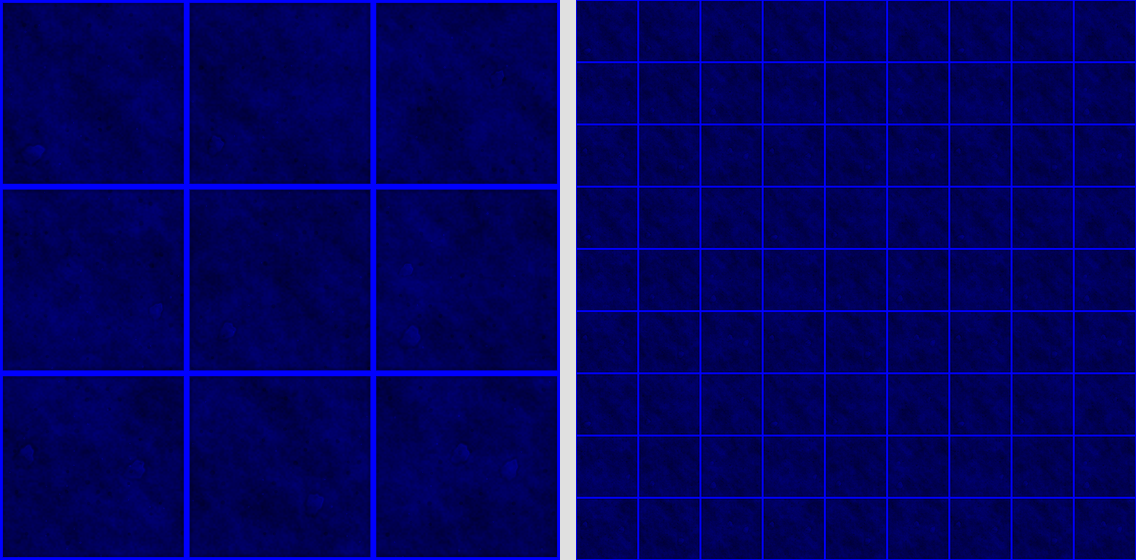
Left, the tile; right, the same tile 3 across and 3 down.
Reproduce this texture procedurally as a Shadertoy shader.

```glsl
// Dark blue stone tiles in a 3 by 3 grid with bright blue joints, diagonal mottling, pits and chips.

const float TILES = 3.0;
const float JOINT_HALF = 0.0156;      // half joint width, in tile units
const vec3 JOINT_COLOR = vec3(0.0, 0.0, 0.995);
const float STONE_BLUE = 0.343;       // mean blue level of the stone

float hash(vec2 p) {
    return fract(sin(dot(p, vec2(127.1, 311.7))) * 43758.5453);
}

vec2 hash2(vec2 p) {
    return vec2(hash(p), hash(p + vec2(37.3, 17.9)));
}

// Value noise centred on zero that wraps after a whole period
float noise(vec2 p, vec2 period) {
    vec2 cell = floor(p);
    vec2 f = fract(p);
    f = f * f * (3.0 - 2.0 * f);
    vec2 a = mod(cell, period);
    vec2 b = mod(cell + 1.0, period);
    float low = mix(hash(a), hash(vec2(b.x, a.y)), f.x);
    float high = mix(hash(vec2(a.x, b.y)), hash(b), f.x);
    return mix(low, high, f.y) - 0.5;
}

float wrapNoise(vec2 uv, vec2 count) {
    return noise(uv * count, count);
}

// Streaks falling to the right, over finer isotropic grain
float mottling(vec2 uv) {
    vec2 diagonal = vec2(uv.x + uv.y, uv.x - uv.y);
    float value = 0.11 * wrapNoise(diagonal, vec2(17.0, 8.0));
    value += 0.09 * wrapNoise(diagonal, vec2(41.0, 23.0));
    value += 0.06 * wrapNoise(uv, vec2(97.0));
    value += 0.05 * wrapNoise(diagonal, vec2(151.0, 113.0));
    return value + 0.08 * wrapNoise(uv, vec2(256.0));
}

// Sparse round spots, one at most in each grid cell
float spots(vec2 uv, float count, float density, float radius, float seed) {
    vec2 p = uv * count;
    vec2 id = mod(floor(p), count) + seed;
    vec2 centre = 0.35 + 0.3 * hash2(id + 5.3);
    float size = radius * mix(0.6, 1.0, hash(id + 9.1));
    float present = step(1.0 - density, hash(id));
    return present * (1.0 - smoothstep(0.4 * size, size, length(fract(p) - centre)));
}

// Ragged flake lit from the upper right; returns a brightness offset
float chip(vec2 p, float size, float seed) {
    float turn = 0.4 + 0.9 * seed;
    vec2 axis = vec2(cos(turn), sin(turn));
    vec2 q = vec2(dot(p, axis), 1.35 * dot(p, vec2(-axis.y, axis.x)));
    float angle = atan(q.y, q.x);
    float ragged = 0.12 * sin(3.0 * angle + 19.0 * seed) + 0.07 * sin(7.0 * angle + 43.0 * seed);
    float d = length(q) / size - 1.0 - ragged;
    float lit = 0.5 + 0.5 * dot(p / max(length(p), 0.0001), vec2(0.8, 0.6));
    float body = 1.0 - smoothstep(-0.12, 0.08, d);
    float rim = exp(-70.0 * d * d);
    float shadow = exp(-25.0 * (d - 0.25) * (d - 0.25));
    return body * mix(0.01, 0.09, lit) + rim * 0.13 * lit * lit - 0.06 * shadow;
}

// Each tile gets between none and four chips
float chips(vec2 local, vec2 tileId) {
    float sum = 0.0;
    for (int i = 0; i < 4; i++) {
        vec2 key = tileId * 7.0 + float(i) * 3.7 + 2.0;
        vec2 centre = 0.12 + 0.76 * hash2(key);
        float size = mix(0.035, 0.06, hash(key + 4.4));
        float present = step(0.62, hash(key + 8.8));
        sum += present * chip(local - centre, size, hash(key + 6.6));
    }
    return sum;
}

void mainImage(out vec4 fragColor, in vec2 fragCoord) {
    vec2 uv = fragCoord / iResolution.xy;
    vec2 local = fract(uv * TILES);
    vec2 tileId = mod(floor(uv * TILES), TILES);

    // Stone surface
    float blue = STONE_BLUE + mottling(uv);
    blue += chips(local, tileId);
    blue -= 0.09 * spots(uv, 54.0, 0.10, 0.33, 0.0);
    blue += 0.12 * spots(uv, 80.0, 0.04, 0.25, 100.0);

    // Shaded tile border
    vec2 toEdge = min(local, 1.0 - local);
    float edge = min(toEdge.x, toEdge.y);
    blue *= mix(0.74, 1.0, smoothstep(JOINT_HALF, JOINT_HALF + 0.025, edge));

    // Joints
    float blur = 0.7 * TILES / min(iResolution.x, iResolution.y);
    float joint = 1.0 - smoothstep(JOINT_HALF - blur, JOINT_HALF + blur, edge);
    fragColor = vec4(mix(vec3(0.0, 0.0, blue), JOINT_COLOR, joint), 1.0);
}
```
